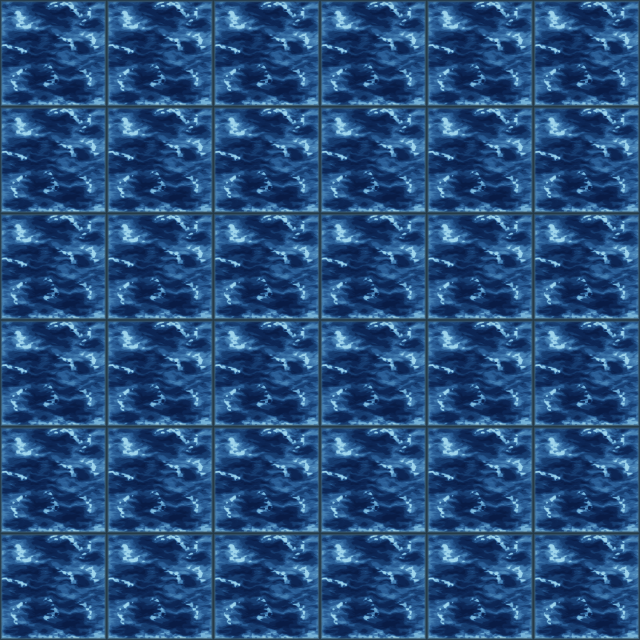
Give the GLSL for this pattern, as a WebGL 1 fragment shader.

```glsl
precision highp float;
// Six by six glazed tiles, each painted with the same stormy blue sea, foam crests and soft dark grout.

uniform vec2 u_resolution;

const float TILES = 6.0;
const float GROUT_HALF_WIDTH = 0.015;

float hash(vec2 p) {
  return fract(sin(dot(p, vec2(127.1, 311.7))) * 43758.55);
}

float noise(vec2 p) {
  vec2 i = floor(p);
  vec2 f = fract(p);
  f = f * f * (3.0 - 2.0 * f);
  float low = mix(hash(i), hash(i + vec2(1.0, 0.0)), f.x);
  float high = mix(hash(i + vec2(0.0, 1.0)), hash(i + 1.0), f.x);
  return mix(low, high, f.y);
}

float fbm(vec2 p) {
  float sum = 0.0;
  float gain = 0.53;
  for (int i = 0; i < 4; i++) {
    sum += gain * noise(p);
    p = p * 2.03 + 17.3;
    gain *= 0.5;
  }
  return sum;
}

// Curved foam line from a to b with a wide, flat halo of lit water
float crest(vec2 p, vec2 a, vec2 b, float bend, float width, float breakup) {
  vec2 along = b - a;
  float h = clamp(dot(p - a, along) / dot(along, along), 0.0, 1.0);
  vec2 spine = a + along * h + vec2(-along.y, along.x) * bend * 4.0 * h * (1.0 - h);
  vec2 offset = p - spine;
  float foam = 1.0 - smoothstep(0.25 * width, width, length(offset * vec2(0.8, 1.0)));
  vec2 spread = offset * vec2(0.5, 1.0) / (2.0 * width);
  return 0.66 * foam * breakup + 0.27 * exp(-dot(spread, spread));
}

float hollow(vec2 p, vec2 center, vec2 radius) {
  vec2 d = (p - center) / radius;
  return exp(-dot(d, d));
}

vec3 seaColor(float tone) {
  vec3 c = mix(vec3(0.035, 0.11, 0.27), vec3(0.05, 0.15, 0.33), smoothstep(-0.1, 0.08, tone));
  c = mix(c, vec3(0.09, 0.24, 0.44), smoothstep(0.14, 0.30, tone));
  c = mix(c, vec3(0.16, 0.36, 0.58), smoothstep(0.34, 0.48, tone));
  c = mix(c, vec3(0.27, 0.50, 0.70), smoothstep(0.50, 0.66, tone));
  c = mix(c, vec3(0.45, 0.69, 0.84), smoothstep(0.70, 0.90, tone));
  return mix(c, vec3(0.62, 0.83, 0.92), smoothstep(0.95, 1.15, tone));
}

float seaTone(vec2 p, float edge) {
  // Wind-drawn strokes
  vec2 warp = vec2(fbm(p * vec2(5.0, 9.0) + 3.1), fbm(p * vec2(7.0, 8.0) + 41.7)) - 0.5;
  vec2 q = p + warp * vec2(0.18, 0.08);
  float swell = fbm(q * vec2(3.2, 10.0) + 8.4);
  float strokes = fbm(q * vec2(10.0, 30.0) + 23.0);
  float tone = 0.17 + 0.75 * (swell - 0.5) + 0.85 * (strokes - 0.5);

  // Dark troughs
  tone -= 0.18 * hollow(q, vec2(0.34, 0.28), vec2(0.16, 0.08));
  tone -= 0.15 * hollow(q, vec2(0.52, 0.80), vec2(0.24, 0.08));
  tone -= 0.12 * hollow(q, vec2(0.42, 0.50), vec2(0.28, 0.09));

  // Breaking crests, torn into flecks
  vec2 f = p + warp * vec2(0.14, 0.10) + 0.022 * (noise(p * 38.0) - 0.5);
  float breakup = smoothstep(0.28, 0.56, noise(p * vec2(40.0, 52.0) + 5.0));
  tone += crest(f, vec2(0.16, 0.88), vec2(0.22, 0.80), 0.10, 0.029, breakup);
  tone += crest(f, vec2(0.20, 0.79), vec2(0.35, 0.78), -0.10, 0.035, breakup);
  tone += crest(f, vec2(0.48, 0.95), vec2(0.73, 0.88), 0.12, 0.033, breakup);
  tone += crest(f, vec2(0.84, 0.93), vec2(0.79, 0.80), 0.20, 0.030, breakup);
  tone += crest(f, vec2(0.56, 0.67), vec2(0.69, 0.54), 0.18, 0.037, breakup);
  tone += crest(f, vec2(0.75, 0.69), vec2(0.88, 0.59), 0.25, 0.035, breakup);
  tone += crest(f, vec2(0.02, 0.55), vec2(0.20, 0.53), 0.10, 0.022, breakup);
  tone += crest(f, vec2(0.20, 0.34), vec2(0.12, 0.16), -0.20, 0.031, breakup);
  tone += crest(f, vec2(0.44, 0.35), vec2(0.45, 0.20), 0.55, 0.031, breakup);
  tone += crest(f, vec2(0.77, 0.36), vec2(0.84, 0.23), 0.25, 0.034, breakup);

  // Surf along the bottom and pale glaze pooled at the rim
  float surfHeight = 0.03 + 0.08 * noise(vec2(p.x * 9.0, 5.0));
  tone += 0.42 * (1.0 - smoothstep(0.4, 1.3, f.y / surfHeight)) * (0.4 + 0.8 * breakup);
  float sides = min(p.x, 1.0 - p.x);
  return tone + 0.36 * exp(-edge / 0.032) + 0.20 * exp(-sides / 0.08);
}

vec3 tile(vec2 p) {
  vec2 toSide = min(p, 1.0 - p);
  float edge = min(toSide.x, toSide.y);
  vec3 glaze = seaColor(seaTone(p, edge));
  vec3 grout = mix(vec3(0.14, 0.22, 0.27), vec3(0.21, 0.33, 0.42),
                   smoothstep(0.0, GROUT_HALF_WIDTH, edge));
  return mix(grout, glaze, smoothstep(0.5, 1.9, edge / GROUT_HALF_WIDTH));
}

void main() {
  // Average four samples per pixel to smooth the fine foam
  vec3 color = vec3(0.0);
  for (int y = 0; y < 2; y++) {
    for (int x = 0; x < 2; x++) {
      vec2 shift = vec2(float(x), float(y)) * 0.5 - 0.25;
      vec2 uv = (gl_FragCoord.xy + shift) / u_resolution;
      color += 0.25 * tile(fract(uv * TILES));
    }
  }
  gl_FragColor = vec4(color, 1.0);
}
```
